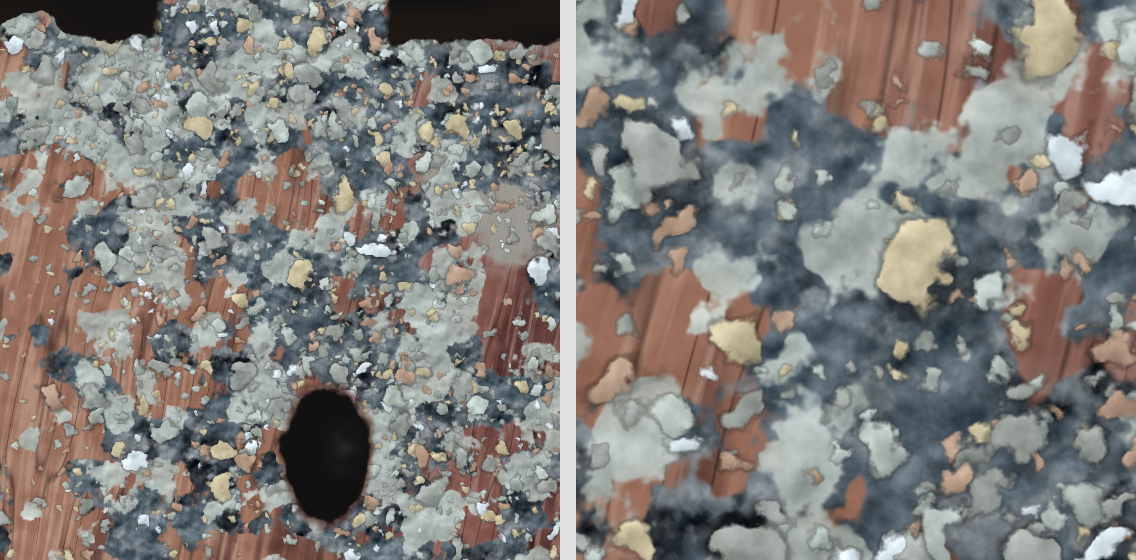
Left: the whole. Right: its middle third, enlarged.
A Shadertoy shader for this texture:

```glsl
#define WOOD vec3(.60, .43, .36)
#define WOOD_DARK vec3(.40, .27, .24)
#define WOOD_LIGHT vec3(.73, .60, .52)
#define SLATE vec3(.33, .385, .425)
#define SOOT vec3(.16, .18, .20)
#define LICHEN vec3(.63, .655, .635)
#define PALE vec3(.76, .81, .79)
#define CREAM vec3(.80, .76, .63)
#define TAN vec3(.73, .62, .54)
#define BLACK vec3(.065, .065, .07)
#define SOFT .003
#define HOLE vec4(.583, .186, .077, .115)

float hash(vec2 p) {
    vec3 q = fract(p.xyx * .1031);
    q += dot(q, q.yzx + 33.33);
    return fract((q.x + q.y) * q.z);
}

float noise(vec2 p) {
    vec2 i = floor(p), f = fract(p);
    f = f * f * (3. - 2. * f);
    return mix(mix(hash(i), hash(i + vec2(1, 0)), f.x),
               mix(hash(i + vec2(0, 1)), hash(i + vec2(1, 1)), f.x), f.y);
}

float fbm(vec2 p) {
    float sum = 0., amp = .5;
    for (int i = 0; i < 5; i++) {
        sum += amp * noise(p);
        p = mat2(1.6, 1.2, -1.2, 1.6) * p + 17.3;
        amp *= .5;
    }
    return sum;
}

float blob(vec2 p, vec2 center, vec2 radius) {
    vec2 d = (p - center) / radius;
    return exp(-dot(d, d));
}

// How much crust grows at each place
float crustCover(vec2 p) {
    float c = 1.15 * blob(p, vec2(.40, .88), vec2(.36, .25));
    c += .55 * blob(p, vec2(.27, .56), vec2(.09, .14));
    c += 1.05 * blob(p, vec2(.66, .27), vec2(.25, .25));
    c += .55 * blob(p, vec2(.90, .72), vec2(.22, .22));
    c += .45 * blob(p, vec2(.20, .25), vec2(.13, .20));
    c += .35 * blob(p, vec2(.97, .15), vec2(.10, .30));
    c -= .55 * blob(p, vec2(.87, .43), vec2(.06, .10));
    c -= .35 * blob(p, vec2(.46, .62), vec2(.10, .07));
    return clamp(c + .1, 0., 1.1);
}

// Steep fibres with fine dark cracks
vec3 wood(vec2 p) {
    float x = p.x - .2 * p.y + .02 * noise(p * 5.);
    float broad = fbm(vec2(x * 26., p.y * 3.));
    float fibre = fbm(vec2(x * 95., p.y * 7.));
    vec3 col = mix(WOOD_DARK, WOOD, smoothstep(.2, .55, broad));
    col = mix(col, WOOD_LIGHT, .75 * smoothstep(.45, .75, fibre));
    float crack = abs(noise(vec2(x * 38., p.y * 3.5) + 9.) - .5);
    col *= 1. - .3 * (1. - smoothstep(0., .06, crack));
    col *= mix(vec3(1), vec3(.87, .82, .88), smoothstep(.45, .75, p.x));
    return col + .14 * (fbm(p * 45.) - .5);
}

vec3 grainColor(float pick) {
    vec3 col = mix(LICHEN, PALE, smoothstep(.2, .5, pick));
    col = mix(col, CREAM, step(.58, pick));
    col = mix(col, TAN, step(.78, pick));
    return mix(col, vec3(.86, .91, .94), step(.92, pick));
}

// Ragged lumps, lit from above, with a soft contact shadow
void addLumps(inout vec3 col, vec2 p, float cells, float share, float seed) {
    vec2 g = p * cells + seed;
    g += .9 * (vec2(fbm(g * 1.9), fbm(g * 1.9 + 41.)) - .5);
    float nearest = 1., pick = 0., slope = 0.;
    for (int j = -1; j <= 1; j++)
    for (int i = -1; i <= 1; i++) {
        vec2 id = floor(g) + vec2(i, j);
        vec2 center = id + .2 + .6 * vec2(hash(id + 3.), hash(id + 71.));
        if (hash(id + 19.) > share * crustCover((center - seed) / cells)) continue;
        float radius = mix(.22, .5, hash(id + 37.));
        vec2 off = g - center;
        float turn = 6.28 * hash(id + 53.);
        vec2 axis = vec2(cos(turn), sin(turn));
        float d = length(vec2(dot(off, axis), 1.4 * dot(off, vec2(-axis.y, axis.x)))) - radius;
        if (d < nearest) {
            nearest = d;
            pick = hash(id + 97.);
            slope = dot(off, vec2(-.4, .9)) / radius;
        }
    }
    col *= 1. - .3 * (1. - smoothstep(0., .22, nearest));
    vec3 grain = grainColor(pick) * (.96 + .13 * slope);
    grain += .32 * (fbm(p * 75. + seed) - .5);
    float edge = SOFT * cells;
    col = mix(col, grain, 1. - smoothstep(-edge, edge, nearest));
}

void mainImage(out vec4 fragColor, in vec2 fragCoord) {
    vec2 p = fragCoord / iResolution.xy;
    float cover = crustCover(p);
    float rough = fbm(p * 24.) - .5;
    float relief = fbm(p * 32.) - fbm((p + vec2(-.004, .008)) * 32.);

    // Weathered wood and pale wash
    vec3 col = wood(p);
    float wash = blob(p, vec2(.92, .70), vec2(.20, .17)) + .25 * cover;
    col = mix(col, LICHEN, .8 * smoothstep(.35, .8, wash + .9 * (fbm(p * vec2(18, 28)) - .5)));

    // Dark crust
    float growth = fbm(p * 13. + 5.) + .25 * rough + .44 * cover - .69;
    vec3 crust = mix(SOOT, SLATE, smoothstep(.22, .58, fbm(p * 20. + 31.)));
    crust = mix(crust, vec3(.47, .50, .52), smoothstep(.48, .66, fbm(p * 37. + 8.)));
    col = mix(col, crust + .75 * relief, smoothstep(-.025, .03, growth));

    // Flat lichen films
    float film = fbm(p * 19. + 60.) + .3 * rough + .2 * cover - .66;
    vec3 filmColor = mix(LICHEN, PALE, noise(p * 25.)) + .5 * relief;
    col = mix(col, filmColor, .9 * smoothstep(-.02, .04, film));

    // Scattered grains, fine to coarse
    addLumps(col, p, 62., .42, 11.);
    addLumps(col, p, 34., .42, 5.);
    addLumps(col, p, 19., .40, 2.);

    // Dark gaps along the top
    float wobble = .05 * rough;
    float sides = max(1. - smoothstep(.265, .285, p.x + wobble - .25 * (p.y - .95)),
                      smoothstep(.68, .695, p.x + wobble));
    float sill = p.y - .927 + wobble - .07 * blob(p, vec2(.05, .95), vec2(.055, .06));
    col = mix(col, LICHEN, .4 * sides * (1. - smoothstep(.003, .014, abs(sill + .008))));
    vec3 gap = mix(BLACK, vec3(.13, .10, .08), noise(p * vec2(5, 30)));
    col = mix(col, gap, sides * smoothstep(-SOFT, SOFT, sill));

    // Bored hole with a rusty rim
    float d = length((p - HOLE.xy) / HOLE.zw) - 1. + .3 * rough;
    float rim = 1. - smoothstep(0., .2, d);
    col = mix(col, vec3(.33, .20, .17) + .5 * relief, .8 * rim);
    vec3 depth = BLACK + .10 * blob(p, vec2(.61, .20), vec2(.025, .04)) * noise(p * 45.);
    col = mix(col, depth, 1. - smoothstep(-.03, .05, d));

    fragColor = vec4(clamp(col, 0., 1.), 1.);
}
```
